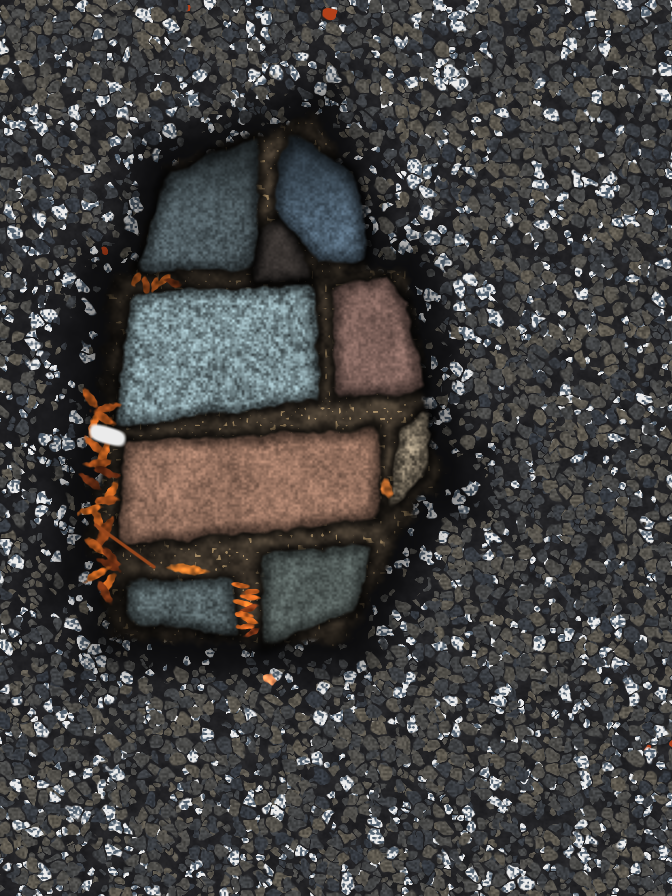
Write a WebGL 2 fragment shader that draws this texture.

```glsl
#version 300 es
precision highp float;
// Worn asphalt with a hole that bares old blue and pink cobblestones, dirt and dry leaves.
uniform vec2 u_resolution;
out vec4 fragColor;

vec2 p, w;  // position, and position bent by noise
vec3 col;

float hash(vec2 v) { return fract(sin(dot(v, vec2(127.1, 311.7))) * 43758.5); }

float noise(vec2 v) {
  vec2 i = floor(v), f = fract(v);
  f *= f * (3. - 2. * f);
  return mix(mix(hash(i), hash(i + vec2(1, 0)), f.x),
             mix(hash(i + vec2(0, 1)), hash(i + 1.), f.x), f.y);
}

float fbm(vec2 v) {
  return .5 * noise(v) + .3 * noise(v * 2.1 + 7.) + .2 * noise(v * 4.3 + 3.);
}

// Distance to the line a-b, positive on its outer side
float side(vec2 v, vec2 a, vec2 b) {
  vec2 e = normalize(b - a);
  return min(dot(v - a, vec2(e.y, -e.x)), 2.);
}

// Soft-cornered quad: top left and top right, then bottom right and bottom left
float quad(vec2 v, vec4 t, vec4 b) {
  vec4 s = vec4(side(v, t.xy, t.zw), side(v, t.zw, b.xy), side(v, b.xy, b.zw), side(v, b.zw, t.xy));
  return log(dot(exp(s * 28.), vec4(1))) / 28.;
}

float segment(vec2 a, vec2 b) {
  vec2 v = b - a;
  return length(p - a - v * clamp(dot(p - a, v) / dot(v, v), 0., 1.));
}

// Voronoi chips of gravel
void chips(float scale, float density) {
  vec2 q = p * scale + .5 * noise(p * scale * 1.7), id = vec2(0);
  float near = 9., second = 9.;
  for (int i = 0; i < 9; i++) {
    vec2 cell = floor(q) + vec2(i % 3 - 1, i / 3 - 1);
    float d = length(cell + .1 + .8 * vec2(hash(cell), hash(cell + 17.3)) - q);
    if (d < near) { second = near; near = d; id = cell; }
    else second = min(second, d);
  }
  float tone = hash(id + 5.7), grain = noise(p * 55.);
  vec3 c = mix(vec3(.2, .22, .25), vec3(.37, .35, .31), hash(id + 2.9)) * (.75 + .5 * grain);
  if (tone < .11) c = mix(vec3(.32, .38, .44), vec3(.93), smoothstep(.25, .65, grain));
  if (hash(id + 9.1) > .997) c = vec3(.7, .25, .1);
  float cover = smoothstep(.06, .2, second - near) * smoothstep(.62, .45, near);
  col = mix(col, c, cover * step(tone, density));
}

// Lays a stone with a gap shadow and a dark rim; tint.a is its grain
void lay(float d, vec4 tint) {
  float speck = .6 * noise(p * 48.) + .4 * noise(p * 24.) - .5;
  vec3 stone = tint.rgb * (.8 + tint.a * speck + .4 * fbm(p * 4.));
  stone *= mix(.5, 1., smoothstep(0., -.13, d));
  col *= mix(.35, 1., smoothstep(0., .09, d));
  col = mix(col, stone, smoothstep(.015, -.02, d));
}

void leaf(vec2 c, float angle, vec2 size, vec3 tint) {
  vec2 q = mat2(cos(angle), -sin(angle), sin(angle), cos(angle)) * (p - c);
  float d = length(q / size) - 1.25 + .5 * noise(p * 30.);
  col = mix(col, tint * (.6 + .7 * noise(p * 26.)), smoothstep(.2, -.2, d));
}

void main() {
  // Canvas is 5.76 wide and 7.68 high, y pointing down
  vec2 uv = gl_FragCoord.xy / u_resolution;
  p = vec2(uv.x, 1. - uv.y) * vec2(5.76, 7.68);
  w = p + .09 * (vec2(fbm(p * 5.), fbm(p * 5. + 31.)) - .5);

  // Outline of the hole
  float hole = quad(w, vec4(1.45, 1.4, 2.75, .95), vec4(3.22, 2.4, 1.08, 2.5));
  hole = min(hole, quad(w, vec4(.95, 2.35, 3.48, 2.28), vec4(3.8, 4.2, .74, 4.8)));
  hole = min(hole, quad(w, vec4(.74, 4.1, 3.72, 4.1), vec4(2.98, 5.52, .95, 5.5)));
  hole += .14 * (fbm(p * 7.) - .5);

  // Asphalt, tarrier by the hole and down the left side
  float bare = smoothstep(-.05, .65, hole + .5 * (fbm(p * 2.) - .5));
  bare *= 1. - .4 * smoothstep(1.3, .2, p.x) * smoothstep(2.6, .8, abs(p.y - 4.));
  col = vec3(.085, .085, .095) + .09 * fbm(p * 14.) * bare;
  chips(15., .18 + .42 * bare);
  chips(8.5, .04 + .7 * bare);
  col *= .55 + .45 * smoothstep(0., .45, hole);

  // Dirt and mortar in the joints
  vec3 dirt = mix(vec3(.1, .085, .07), vec3(.36, .31, .25), fbm(p * 9.));
  dirt += smoothstep(.82, .95, noise(p * 34.)) * vec3(.36, .3, .2);
  dirt *= mix(.4, 1.05, smoothstep(0., -.25, hole)) * mix(.65, 1., smoothstep(.9, 1.7, p.x));
  col = mix(col, dirt, smoothstep(.04, -.06, hole));

  // Upper stones, dimmer toward the top
  float dim = .55 + .45 * smoothstep(1.2, 2., p.y);
  lay(quad(w, vec4(2.22, 1.92, 2.48, 1.86), vec4(2.66, 2.4, 2.16, 2.42)), vec4(.22, .2, .19, .4));
  lay(quad(w, vec4(1.42, 1.48, 2.24, 1.18), vec4(2.18, 2.3, 1.18, 2.33)), vec4(.3, .35, .37, .8) * dim);
  float wedge = quad(w, vec4(2.46, 1.13, 3.05, 1.5), vec4(3.16, 2.24, 2.3, 2.24));
  lay(max(wedge, side(w, vec2(2.74, 2.26), vec2(2.36, 1.82))), vec4(.29, .36, .42, .7) * dim);

  // Middle stones
  lay(quad(w, vec4(1.14, 2.52, 2.7, 2.43), vec4(2.74, 3.43, .97, 3.66)), vec4(.47, .55, .57, 1.1));
  float pink = quad(w, vec4(2.85, 2.46, 3.42, 2.36), vec4(3.65, 3.35, 2.87, 3.42));
  lay(max(pink, side(w, vec2(3.3, 2.36), vec2(3.62, 2.78))), vec4(.5, .39, .36, .5));
  lay(quad(w, vec4(1.06, 3.78, 3.24, 3.68), vec4(3.27, 4.45, 1.03, 4.68)), vec4(.58, .44, .37, .55));
  lay(quad(w, vec4(3.42, 3.68, 3.7, 3.5), vec4(3.64, 4.08, 3.34, 4.38)), vec4(.58, .53, .45, 1.1));

  // Lower stones
  lay(quad(w, vec4(1.1, 4.97, 2.01, 4.96), vec4(2.03, 5.46, 1.08, 5.32)), vec4(.33, .38, .39, .8));
  lay(quad(w, vec4(2.23, 4.74, 3.2, 4.66), vec4(3.06, 5.22, 2.26, 5.54)), vec4(.34, .38, .37, .6));

  // Leaves drifted down the left edge and in a joint, then strays and a twig
  for (float k = 0.; k < 22.; k++) {
    float r = hash(vec2(k, 3)), s = hash(vec2(k, 8));
    vec3 rust = mix(vec3(.36, .15, .07), vec3(.82, .42, .14), s);
    leaf(vec2(.76 + .2 * r, 3.42 + .079 * k), 6. * s, vec2(.11, .035), rust);
    if (k < 9.) leaf(vec2(2.06 + .13 * r, 5.02 + .05 * k), 2.6 + s, vec2(.08, .025), rust * 1.3);
    if (k < 5.) leaf(vec2(1.17 + .08 * k, 2.38 + .08 * r), 3. * s, vec2(.07, .03), rust * .8);
  }
  leaf(vec2(1.6, 4.88), .1, vec2(.15, .04), vec3(.85, .48, .18));
  leaf(vec2(3.31, 4.18), 1.2, vec2(.08, .05), vec3(.75, .42, .18));
  leaf(vec2(2.31, 5.82), .6, vec2(.06, .04), vec3(.95, .58, .36));
  col = mix(col, vec3(.58, .27, .11), smoothstep(.022, .006, segment(vec2(.82, 4.5), vec2(1.32, 4.86))));

  // White paper scrap
  float paper = quad(p, vec4(.77, 3.62, 1.09, 3.71), vec4(1.07, 3.84, .76, 3.76));
  col = mix(col, vec3(.92), smoothstep(.02, -.01, paper));
  fragColor = vec4(col, 1);
}
```
